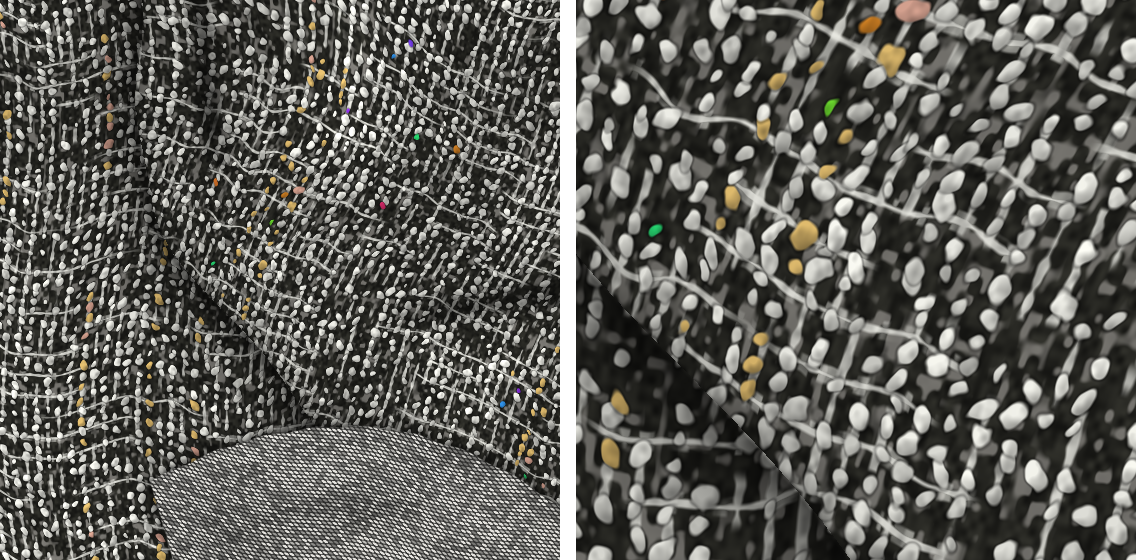
Left, the full canvas; right, a detail of the centre.
This texture is drawn by a Shadertoy shader. Its source:

```glsl
#define COLUMNS 50.0
#define NUB_ROWS 58.0
#define PICKS 27.0
#define STITCHES vec2(108.0, 150.0)
#define SOFT 0.0013
#define INK vec3(0.125, 0.125, 0.11)
#define IVORY vec3(0.97, 0.97, 0.94)
#define GOLD vec3(0.86, 0.72, 0.42)
#define ACCENTS 0.014

float hash(vec2 p) {
    return fract(sin(dot(p, vec2(127.1, 311.7))) * 43758.5453);
}

float noise(vec2 p) {
    vec2 i = floor(p), f = fract(p);
    f = f * f * (3.0 - 2.0 * f);
    return mix(mix(hash(i), hash(i + vec2(1, 0)), f.x),
               mix(hash(i + vec2(0, 1)), hash(i + vec2(1, 1)), f.x), f.y);
}

float fbm(vec2 p) {
    return 0.55 * noise(p) + 0.3 * noise(p * 2.1 + 9.0) + 0.15 * noise(p * 4.3 + 4.0);
}

float cover(float dist) {
    return 1.0 - smoothstep(-SOFT, SOFT, dist);
}

vec3 nubColour(vec2 cell) {
    float kind = hash(vec2(cell.x, 8.3));
    float pick = hash(cell + 31.7);
    vec3 colour = IVORY * mix(0.8, 1.0, hash(cell + 4.4));
    if (kind > 0.84 && pick < 0.5) colour = mix(GOLD, vec3(0.82, 0.62, 0.55), step(0.4, pick));
    if (pick > 1.0 - ACCENTS) {
        float hue = hash(cell + 71.0);
        colour = 0.5 + 0.4 * cos(6.28 * (hue + vec3(0.0, 0.36, 0.68)));
    }
    return colour;
}

vec3 tweed(vec2 p) {
    vec2 wobble = vec2(noise(p * 130.0), noise(p * 130.0 + 17.0)) - 0.5;

    // Dark ground with loose grey fibres
    float grain = noise(p * vec2(210.0, 170.0));
    vec3 col = INK * (0.6 + 0.9 * grain);
    float fibre = smoothstep(0.56, 0.86, noise(p * vec2(170.0, 110.0) + 40.0));
    col = mix(col, vec3(0.57, 0.56, 0.54), 0.7 * fibre);

    // Broken fuzzy cross threads
    float row = p.y * PICKS + 0.45 * noise(vec2(p.x * 24.0, 3.0));
    float run = smoothstep(0.5, 0.58, noise(vec2(p.x * 9.0, floor(row) * 3.7)));
    float offset = abs(fract(row) - 0.5) / PICKS + wobble.y * 0.002;
    float fuzz = smoothstep(0.5, 0.8, noise(p * vec2(190.0, 40.0)));
    float thread = max(cover(offset - 0.0019), 0.65 * fuzz * cover(offset - 0.006));
    col = mix(col, IVORY * (0.72 + 0.25 * grain), 0.9 * run * thread);

    // Thin cords along the columns
    vec2 grid = p * vec2(COLUMNS, NUB_ROWS);
    float column = floor(grid.x);
    float cord = abs(fract(grid.x) - 0.5) / COLUMNS + wobble.x * 0.004;
    float cordRun = smoothstep(0.5, 0.62, noise(vec2(column * 5.3, p.y * 26.0)));
    col = mix(col, IVORY * (0.62 + 0.35 * grain), 0.85 * cordRun * cover(cord - 0.0025));

    // Rounded boucle nubs
    for (int j = -1; j <= 1; j++)
    for (int i = -1; i <= 1; i++) {
        vec2 cell = floor(grid) + vec2(i, j);
        float density = mix(0.45, 0.92, hash(vec2(cell.x, 2.6)));
        if (hash(cell + 0.5) > density) continue;
        vec2 jitter = vec2(hash(cell + 3.1), hash(cell + 6.7)) - 0.5;
        vec2 d = (grid - cell - 0.5 - vec2(0.3, 0.65) * jitter) / vec2(COLUMNS, NUB_ROWS);
        d.x += d.y * jitter.x * 0.9;
        d.x *= mix(0.95, 1.55, hash(cell + 9.2));
        float radius = mix(0.0042, 0.0088, hash(cell + 12.8));
        float dist = length(d + wobble * 0.0045) - radius;
        col *= 1.0 - 0.3 * cover(dist - 0.002);
        float light = clamp(0.86 + (d.y - d.x) * 16.0 + 0.3 * (grain - 0.4), 0.5, 1.0);
        col = mix(col, nubColour(cell) * light, cover(dist));
    }
    return col;
}

vec3 knitBack(vec2 p) {
    // Staggered slanted stitches
    vec2 g = vec2(p.x + 0.2 * p.y, p.y + 0.16 * p.x + 0.006 * sin(p.x * 17.0)) * STITCHES;
    g.x += 0.5 * mod(floor(g.y), 2.0);
    vec2 f = fract(g) - 0.5;
    float stitch = 1.0 - smoothstep(0.2, 0.56, length(vec2(f.x + 0.45 * f.y, f.y)));
    float tone = mix(0.17, mix(0.38, 1.0, hash(floor(g))), stitch);
    float folds = fbm(vec2(p.x * 4.0 + p.y * 6.0, p.y * 13.0 - p.x * 5.0));
    tone *= 0.6 + 0.85 * folds + 0.35 * smoothstep(0.05, 0.22, p.y) * smoothstep(0.9, 0.4, p.x + 0.0) ;
    return vec3(1.0, 0.995, 0.97) * min(tone, 0.9);
}

void mainImage(out vec4 fragColor, in vec2 fragCoord) {
    vec2 p = fragCoord / iResolution.xy;

    // Upper layer lies right of a bending fold edge
    float drop = 0.62 - p.y;
    float bend = 0.5 * (drop + sqrt(drop * drop + 0.004));
    float edge = p.x - 0.245 - 0.85 * bend - 0.008 * sin(p.y * 21.0);
    float front = smoothstep(-0.003, 0.003, edge);

    // Cloth directions on either side of the fold
    float lean = 0.44 * smoothstep(0.15, 0.95, p.x + 0.7 * (1.0 - p.y));
    vec2 ripple = 0.012 * vec2(sin(p.y * 11.0 + p.x * 4.0), sin(p.x * 13.0 + p.y * 3.0));
    vec2 upper = vec2(p.x - lean * (p.y - 0.75), p.y + 0.9 * lean * (p.x - 0.3)) + ripple;
    vec2 lower = p + vec2(0.025 * sin(p.y * 6.0), 0.016 * sin(p.x * 19.0)) + 3.0;
    vec3 col = tweed(edge > 0.0 ? upper : lower);

    // Creases and soft undulation
    float shade = 0.84 + 0.42 * fbm(p * vec2(5.0, 3.5) + 2.0);
    shade *= 1.0 - 0.6 * (1.0 - front) * exp(min(edge, 0.0) / 0.045);
    shade *= 1.0 - 0.3 * front * exp(-max(edge, 0.0) / 0.02);
    float pleat = (p.x - 0.375 + 0.1 * (p.y - 0.8)) / 0.022;
    shade *= 1.0 - 0.5 * exp(-pleat * pleat) * smoothstep(0.66, 0.78, p.y);
    float sag = (p.y - 0.43 - 0.16 * (p.x - 0.7)) / 0.028;
    shade *= 1.0 - 0.4 * exp(-sag * sag) * smoothstep(0.66, 0.8, p.x);
    col *= shade;

    // Turned-over corner showing the reverse
    float away = p.x - 0.62;
    float top = 0.238 - (away < 0.0 ? 0.8 : 1.0) * away * away + 0.002 * sin(p.x * 70.0);
    float flap = min(top - p.y, p.x - 0.31 + 0.3 * p.y);
    col *= 1.0 - 0.5 * exp(min(flap, 0.0) / 0.014);
    col = mix(col, knitBack(p), smoothstep(-0.002, 0.002, flap));

    fragColor = vec4(clamp(col, 0.0, 1.0), 1.0);
}
```
